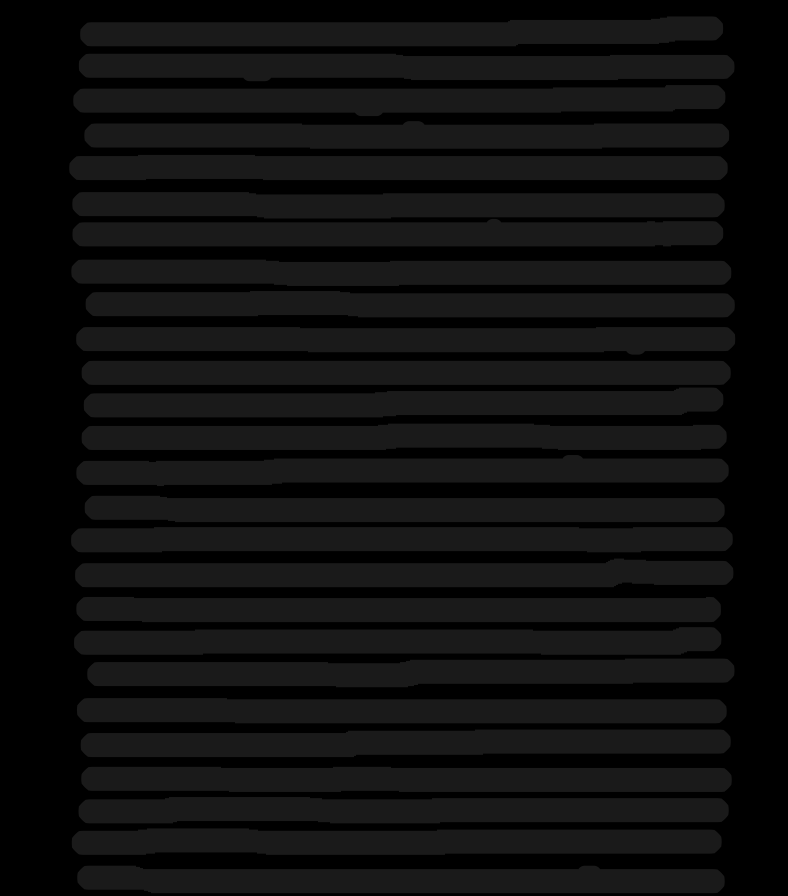
Give the GLSL for this pattern, as a Shadertoy shader.

```glsl
// Twenty-six thick charcoal strokes stacked on black, as if drawn by hand.
// Each row is a blunt-ended capsule whose height drifts in small stair steps;
// hashes per row vary the ends, the drift and an occasional nub on the edge.

const float ROWS = 26.0;
const float PITCH = 0.03765;
const float TOP_ROW = 0.9630;
const float HALF_WIDTH = 0.0134;
const float UNIT = 1.0 / 768.0; // size of one stair step

float hash(float row, float salt) {
    vec2 p = fract(vec2(row + 3.7, salt + 1.3) * vec2(0.1031, 0.1137));
    p += dot(p, p.yx + 33.33);
    return fract((p.x + p.y) * p.x * 91.7);
}

// Vertical wander of a stroke: a few short ramps, rounded to stair steps
float strokeDrift(float row, float x) {
    float y = mix(-3.0, 1.0, hash(row, 1.0));
    for (float k = 0.0; k < 3.0; k++) {
        float start = mix(-0.31, 0.34, hash(row, 10.0 + k));
        float ramp = mix(0.004, 0.045, hash(row, 20.0 + k));
        float s = 2.0 * hash(row, 30.0 + k) - 1.0;
        y += (3.2 * s * abs(s) + 0.6) * smoothstep(start, start + ramp, x);
    }
    return round(clamp(y, -4.0, 4.0)) * UNIT;
}

// Round brush tip with slightly flattened corners
float brushTip(vec2 q) {
    q = abs(q);
    float octagon = max(max(q.x, q.y), 0.7071 * (q.x + q.y));
    return mix(length(q), octagon, 0.6) - HALF_WIDTH;
}

float strokeDistance(float row, vec2 p) {
    float y = p.y - (TOP_ROW - row * PITCH);
    float left = -0.3380 + 0.022 * (hash(row, 2.0) - 0.5);
    float right = 0.3590 + 0.018 * (hash(row, 3.0) - 0.5);

    // The lower edge steps a little later than the upper one
    float lag = y < 0.0 ? 0.009 : 0.0;
    float bodyX = clamp(p.x, left, right);
    float d = brushTip(vec2(p.x - bodyX, y - strokeDrift(row, bodyX - lag)));

    // Some rows carry a small bump on one edge
    if (hash(row, 4.0) < 0.24) {
        float nubX = mix(-0.25, 0.32, hash(row, 5.0));
        float side = hash(row, 6.0) < 0.5 ? -1.0 : 1.0;
        float nubY = strokeDrift(row, nubX) + side * 0.0085;
        vec2 q = vec2(p.x - nubX, y - nubY);
        q.x -= clamp(q.x, 0.0, 0.022 * hash(row, 7.0));
        d = min(d, length(q) - 0.0088);
    }
    return d;
}

void mainImage(out vec4 fragColor, in vec2 fragCoord) {
    vec2 p = (fragCoord - vec2(0.5 * iResolution.x, 0.0)) / iResolution.y;
    float nearest = round((TOP_ROW - p.y) / PITCH);

    // Neighbouring rows may drift into this cell
    float d = 1.0;
    for (float k = -1.0; k <= 1.0; k++) {
        float row = nearest + k;
        if (row >= 0.0 && row < ROWS) d = min(d, strokeDistance(row, p));
    }

    float edge = 0.6 / iResolution.y;
    float ink = 1.0 - smoothstep(-edge, edge, d);
    fragColor = vec4(vec3(0.102) * ink, 1.0);
}
```
